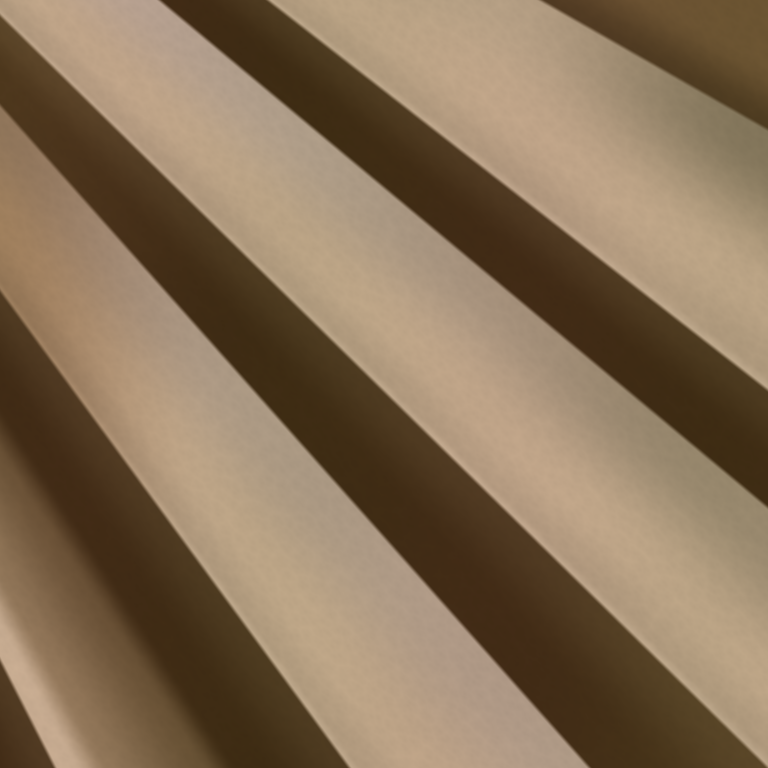
Write a Shadertoy shader that draws this texture.

```glsl
// Fanned folds of beige cloth with deep brown gaps, running down to the right.
// Slanted edges are painted in order; each opens a band that is shaded by the
// relative position between its own edge and the next one.

vec2 hash2(vec2 cell) {
    vec2 q = vec2(dot(cell, vec2(127.1, 311.7)), dot(cell, vec2(269.5, 183.3)));
    return fract(sin(q) * 43758.5);
}

// Distance to the nearest scattered point
float cellular(vec2 p) {
    vec2 cell = floor(p), local = fract(p);
    float nearest = 2.0;
    for (int y = -1; y <= 1; y++)
    for (int x = -1; x <= 1; x++) {
        vec2 offset = vec2(x, y);
        vec2 delta = offset + hash2(cell + offset) - local;
        nearest = min(nearest, dot(delta, delta));
    }
    return sqrt(nearest);
}

// Depth below an edge given as (height at the left side, slope), y downwards
float depthBelow(vec2 p, vec2 edge) {
    return p.y - edge.x - edge.y * p.x;
}

// Lit fold: greyish upper flank, warm crest, thin pale rim on the lower edge
vec3 foldColor(int band, float t, vec2 p) {
    if (band == 6) {
        vec3 shaded = mix(vec3(0.40, 0.31, 0.20), vec3(0.57, 0.47, 0.35), smoothstep(0.0, 0.7, t));
        return mix(shaded, vec3(0.77, 0.67, 0.56), smoothstep(0.62, 0.86, t));
    }
    vec3 flank = vec3(0.68, 0.60, 0.52);
    if (band == 0) flank = mix(vec3(0.70, 0.62, 0.51), vec3(0.52, 0.46, 0.36), smoothstep(0.65, 1.0, p.x));
    if (band == 2) flank = mix(vec3(0.71, 0.63, 0.56), vec3(0.60, 0.53, 0.43), smoothstep(0.2, 0.95, p.x));
    vec3 col = mix(flank, vec3(0.745, 0.645, 0.53), smoothstep(0.08, 0.65, t));
    col *= 1.0 - 0.07 * smoothstep(0.68, 0.95, t);
    col += 0.06 * smoothstep(0.94, 1.0, t);
    if (band == 4) col *= mix(vec3(0.83, 0.77, 0.68), vec3(1.0), smoothstep(0.0, 0.28, p.x));
    return col;
}

// Gap: a little reflected light below the upper fold, darkest further down
vec3 gapColor(int band, float t, vec2 p) {
    vec3 col = mix(vec3(0.31, 0.23, 0.13), vec3(0.25, 0.17, 0.08), smoothstep(0.0, 0.65, t));
    if (band == 3) {
        float ends = smoothstep(0.3, 0.0, p.x) + smoothstep(0.65, 1.0, p.x);
        col += vec3(0.05, 0.045, 0.03) * ends;
    }
    return col;
}

void mainImage(out vec4 fragColor, in vec2 fragCoord) {
    vec2 uv = fragCoord / iResolution.xy;
    vec2 p = vec2(uv.x, 1.0 - uv.y);
    float pixel = 1.0 / iResolution.y;

    vec2 edges[9] = vec2[9](
        vec2(-0.401, 0.570), vec2(-0.272, 0.780), vec2(-0.173, 0.834),
        vec2(0.0195, 0.980), vec2(0.137, 1.124), vec2(0.378, 1.366),
        vec2(0.560, 1.536), vec2(0.859, 1.960), vec2(1.100, 2.200));

    // Brown cloth in the upper right, darkening towards the first fold
    float cornerDepth = -depthBelow(p, edges[0]);
    vec3 col = mix(vec3(0.31, 0.23, 0.13), vec3(0.43, 0.33, 0.20), smoothstep(0.0, 0.09, cornerDepth));

    // Alternate folds and gaps, each covering everything below its edge
    for (int i = 0; i < 8; i++) {
        float depth = depthBelow(p, edges[i]);
        float t = clamp(depth / (depth - depthBelow(p, edges[i + 1])), 0.0, 1.0);
        vec3 band = i % 2 == 0 ? foldColor(i, t, p) : gapColor(i, t, p);
        float softness = (i == 6 ? 0.018 : 0.0025) + 0.5 * pixel;
        float distanceToEdge = depth / length(vec2(1.0, edges[i].y));
        col = mix(col, band, smoothstep(-softness, softness, distanceToEdge));
    }

    // Broad blotches along the folds, then fine fibre mottling
    vec2 along = vec2(p.x + p.y, p.y - p.x);
    float blotch = sin(along.x * 9.0 + 2.0 * sin(along.y * 7.0)) * sin(along.y * 13.0 + along.x * 4.0);
    float fibre = cellular(along * vec2(38.0, 60.0)) + 0.5 * cellular(along * vec2(90.0, 120.0)) - 0.75;
    col *= 1.0 + 0.012 * blotch + 0.03 * fibre;
    col += vec3(0.006, -0.002, 0.004) * sin(along.x * 6.0 - along.y * 5.0);

    fragColor = vec4(clamp(col, 0.0, 1.0), 1.0);
}
```
